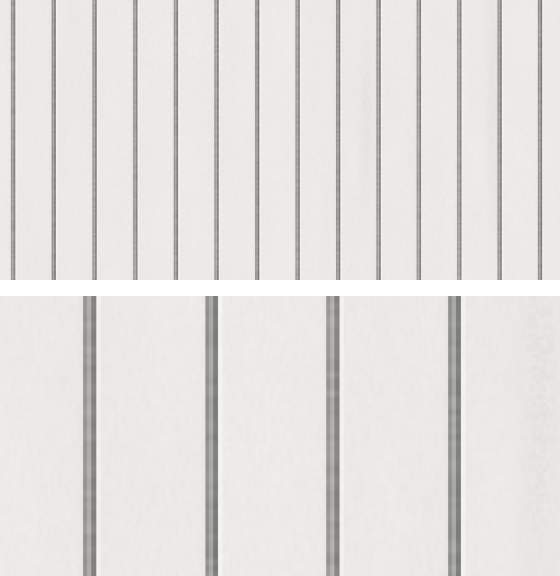
Top: the whole. Bottom: its middle third, enlarged.
Reproduce this texture procedurally as a WebGL 2 fragment shader.

```glsl
#version 300 es
precision highp float;
// Pale painted boards split by narrow vertical grooves.
// Each groove is a stepped profile across x, repeated by rounding to the nearest
// board joint; value noise adds brushed grain, soft stains and uneven joints.
uniform vec2 u_resolution;
out vec4 fragColor;

float hash(vec2 p) {
    vec3 q = fract(vec3(p.xyx) * 0.1031);
    q += dot(q, q.yzx + 33.33);
    return fract((q.x + q.y) * q.z);
}

float noise(vec2 p) {
    vec2 i = floor(p), f = fract(p);
    f = f * f * (3.0 - 2.0 * f);
    return mix(mix(hash(i), hash(i + vec2(1, 0)), f.x),
               mix(hash(i + vec2(0, 1)), hash(i + vec2(1, 1)), f.x), f.y);
}

// Antialiased step, one pixel wide
float cover(float edge, float x, float pixel) {
    return clamp((x - edge) / pixel + 0.5, 0.0, 1.0);
}

// Soft oval patch, 1 at its centre
float patchAt(vec2 p, vec2 centre, vec2 radius) {
    vec2 d = (p - centre) / radius;
    return exp(-dot(d, d));
}

void main() {
    // The canvas is 384 units tall
    float pixel = 384.0 / u_resolution.y;
    vec2 p = gl_FragCoord.xy * pixel;

    // Nearest joint, with a slight drift in spacing
    float joint = round((p.x - 18.0) / 55.57);
    float centre = 18.0 + 55.57 * joint + 1.3 * sin(0.2417 * joint);
    float x = p.x - centre + 0.5 * (hash(vec2(joint, 7.0)) - 0.5);
    float board = joint + step(0.0, x);

    // Board paint: fine vertical grain and slow tonal drift
    vec3 paint = vec3(0.921, 0.917, 0.913);
    float grain = noise(p * vec2(0.65, 0.22)) - 0.5;
    float speckle = noise(p * 0.6 + 91.0) - 0.5;
    float drift = noise(p * vec2(0.06, 0.012) + 40.0) - 0.5;
    paint += 0.012 * grain + 0.010 * speckle + 0.010 * drift;
    paint += 0.006 * (hash(vec2(board, 3.0)) - 0.5);

    // Mottled stain on one board and soft shade beside a later joint
    float stain = patchAt(p, vec2(503.0, 225.0), vec2(9.0, 120.0));
    float shade = patchAt(p, vec2(676.0, 250.0), vec2(8.0, 170.0));
    paint -= stain * (0.018 + 0.045 * speckle) + 0.025 * shade;

    // Light lip to the right and faint shadow to the left of the groove
    paint += 0.030 * cover(3.1, x, pixel) * (1.0 - cover(5.0, x, pixel));
    paint -= 0.025 * exp(-max(-x - 3.0, 0.0) / 1.5) * step(x, 0.0);

    // Groove: grey wall, lighter bed, dark wall
    float depth = hash(vec2(joint, 19.0)) - 0.5;
    float wear = noise(vec2(p.y * 0.35, joint * 5.0)) - 0.5;
    vec3 groove = vec3(0.595, 0.590, 0.587);
    groove = mix(groove, vec3(0.690, 0.685, 0.675), cover(-1.2, x, pixel));
    groove = mix(groove, vec3(0.515, 0.515, 0.505), cover(0.7, x, pixel));
    groove += 0.05 * depth + 0.05 * wear;
    float halfWidth = 3.0 + 0.3 * depth;
    float inside = cover(-halfWidth, x, pixel) * (1.0 - cover(halfWidth, x, pixel));

    fragColor = vec4(mix(paint, groove, inside), 1.0);
}
```
